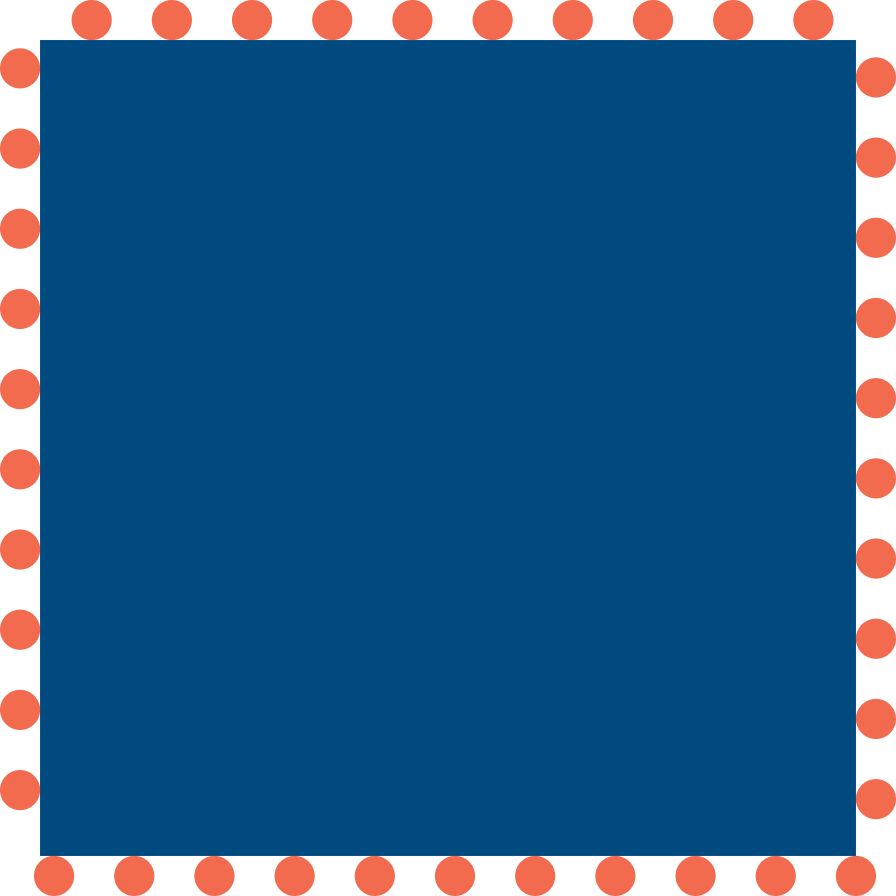
This background is drawn by a Shadertoy shader. Its source:

```glsl
// A flat blue square panel on white, framed by a row of coral dots along each side.

#define PANEL_COLOR vec3(0.0, 0.29, 0.50)
#define PAPER_COLOR vec3(1.0)
#define DOT_COLOR   vec3(0.95, 0.42, 0.31)
#define BORDER      0.0447   // width of the white margin
#define DOT_RADIUS  0.0224
#define DOT_PITCH   0.0895   // distance between dot centres
#define TOP_START    0.1023  // first dot centre on each side
#define BOTTOM_START 0.0603
#define LEFT_START   0.1182
#define RIGHT_START  0.1081

// Signed distance to a row of dots; p.x runs along the row, p.y across it
float dotRow(vec2 p, float start, float count) {
    float index = clamp(round((p.x - start) / DOT_PITCH), 0.0, count - 1.0);
    vec2 center = vec2(start + index * DOT_PITCH, DOT_RADIUS);
    return length(p - center) - DOT_RADIUS;
}

// Signed distance to an axis-aligned square centred at the origin
float squareDistance(vec2 p, float halfSide) {
    vec2 d = abs(p) - halfSide;
    return length(max(d, 0.0)) + min(max(d.x, d.y), 0.0);
}

// Pixel coverage of a shape from its signed distance
float coverage(float dist, float pixel) {
    return clamp(0.5 - dist / pixel, 0.0, 1.0);
}

void mainImage(out vec4 fragColor, in vec2 fragCoord) {
    // Unit square, centred on the canvas
    float side = min(iResolution.x, iResolution.y);
    float pixel = 1.0 / side;
    vec2 uv = (fragCoord - 0.5 * iResolution.xy) / side + 0.5;

    // Dots on the four sides
    float dots = dotRow(vec2(uv.x, 1.0 - uv.y), TOP_START, 10.0);
    dots = min(dots, dotRow(uv, BOTTOM_START, 11.0));
    dots = min(dots, dotRow(uv.yx, LEFT_START, 10.0));
    dots = min(dots, dotRow(vec2(uv.y, 1.0 - uv.x), RIGHT_START, 10.0));

    // Layers: paper, dots, panel
    float panel = squareDistance(uv - 0.5, 0.5 - BORDER);
    vec3 color = mix(PAPER_COLOR, DOT_COLOR, coverage(dots, pixel));
    color = mix(color, PANEL_COLOR, coverage(panel, pixel));
    fragColor = vec4(color, 1.0);
}
```
